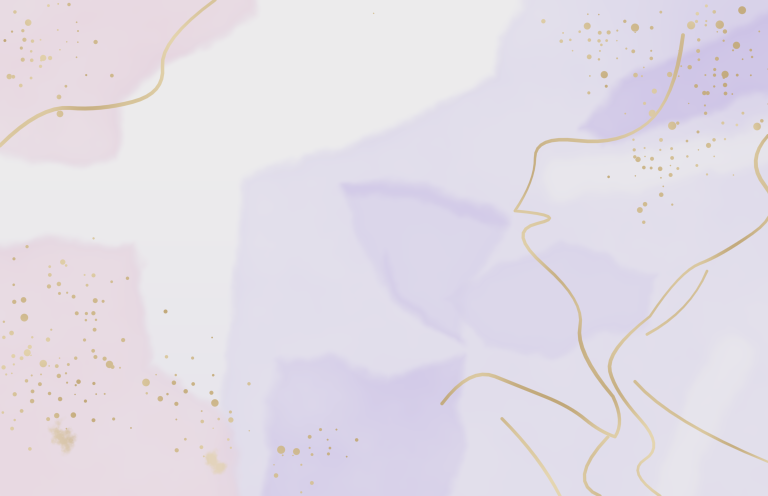
Give the GLSL for this background, as a Shadertoy shader.

```glsl
#define CANVAS vec2(7.68, 4.94)
#define PAPER vec3(0.925, 0.922, 0.927)
#define PINK vec3(0.908, 0.846, 0.882)
#define LAVENDER vec3(0.877, 0.862, 0.922)
#define LILAC vec3(0.853, 0.832, 0.918)
#define VIOLET vec3(0.805, 0.765, 0.905)
#define GOLD_DARK vec3(0.73, 0.62, 0.41)
#define GOLD_LIGHT vec3(0.91, 0.85, 0.69)
#define STRAND_WIDTH 0.019
vec3 col;        // painted colour
vec2 p, q;       // canvas position, y down, and its warped copy
float px, vein;  // edge softness, distance to nearest strand
float hash(vec2 v) {
  vec3 h = fract(v.xyx * 0.1031);
  h += dot(h, h.yzx + 33.33);
  return fract((h.x + h.y) * h.z);
}
float noise(vec2 v) {
  vec2 i = floor(v), f = smoothstep(0.0, 1.0, v - i), e = vec2(0, 1);
  return mix(mix(hash(i), hash(i + e.yx), f.x), mix(hash(i + e), hash(i + e.yy), f.x), f.y);
}
float fbm(vec2 v) {
  float sum = 0.0, amp = 0.53;
  for (int i = 0; i < 4; i++, amp *= 0.5) {
    sum += amp * noise(v);
    v = mat2(1.6, 1.2, -1.2, 1.6) * v + 7.0;
  }
  return sum;
}
float segment(vec2 v, vec2 a, vec2 b) {
  vec2 d = b - a;
  return length(v - a - d * clamp(dot(v - a, d) / dot(d, d), 0.0, 1.0));
}
// Each matrix column holds two points
vec2 point(mat4 m, int i) {
  vec4 c = m[i / 2];
  return i % 2 == 0 ? c.xy : c.zw;
}
// Distance to a quadratic curve
float arc(vec2 v, vec2 a, vec2 b, vec2 c) {
  float d = 100.0;
  vec2 last = a;
  for (int i = 1; i <= 8; i++) {
    float t = float(i) / 8.0;
    vec2 next = mix(mix(a, b, t), mix(b, c, t), t);
    d = min(d, segment(v, last, next));
    last = next;
  }
  return d;
}
void twig(vec2 a, vec2 b, vec2 c) { vein = min(vein, arc(p, a, b, c)); }
// Smooth chain of curves through six controls
void strand(mat3x4 controls) {
  mat4 m = mat4(controls);
  vec2 a = point(m, 0);
  for (int i = 1; i < 5; i++) {
    vec2 b = point(m, i), c = point(m, i + 1);
    if (i < 4) c = 0.5 * (b + c);
    twig(a, b, c);
    a = c;
  }
}
// Translucent ink with a darker dried rim
void wash(float d, vec3 ink, float strength) {
  float body = strength * smoothstep(0.07, -0.07, d);
  col = mix(col, ink, body) - body * exp(-abs(d) / 0.07) * vec3(0.02, 0.025, 0.01);
}
// Wash inside an eight-point outline
void bloom(mat4 m, vec3 ink, float strength) {
  float d = 100.0, side = 1.0;
  for (int i = 0; i < 8; i++) {
    vec2 a = point(m, i), b = point(m, (i + 1) % 8);
    d = min(d, segment(q, a, b));
    if ((a.y > q.y) != (b.y > q.y) && q.x < a.x + (b.x - a.x) * (q.y - a.y) / (b.y - a.y)) side = -side;
  }
  wash(side * d, ink, strength);
}
float cluster(vec2 v, float x, float y, float r) {
  v = (v - vec2(x, y)) / r;
  return exp(-dot(v, v));
}
// Scattered drops, thinned by cluster density
float drops(float cell) {
  vec2 id = floor(p / cell), c = (id + 0.3 + 0.4 * vec2(hash(id + 11.0), hash(id + 37.0))) * cell;
  float density = cluster(c, 0.3, 0.35, 0.55) + cluster(c, 0.45, 3.5, 0.7) + cluster(c, 2.0, 4.0, 0.4)
    + cluster(c, 3.1, 4.5, 0.3) + cluster(c, 7.1, 0.7, 0.6) + cluster(c, 5.9, 0.4, 0.35) + cluster(c, 6.7, 1.65, 0.35);
  float r = cell * mix(0.07, 0.25, hash(id + 71.0));
  return step(hash(id + 5.0), 0.45 * density) * smoothstep(px, -px, length(p - c) - r);
}
void mainImage(out vec4 fragColor, in vec2 fragCoord) {
  vec2 uv = fragCoord / iResolution.xy;
  p = vec2(uv.x, 1.0 - uv.y) * CANVAS;
  px = 0.7 * CANVAS.y / iResolution.y;
  vein = 100.0;
  q = p + 0.28 * (vec2(fbm(p * 2.0), fbm(p * 2.0 + 19.0)) - 0.5);
  float grain = 0.5 * fbm(p * 1.3 + 3.0);
  col = mix(PAPER, LAVENDER, 0.35 * smoothstep(1.2, 4.5, p.y));
  // Broad washes
  bloom(mat4(5.6,-1, 5.05,.4, 5,.8, 3.6,1.35, 2.5,1.8, 2,6, 9,6, 9,-1), LAVENDER, 0.55 + grain);
  bloom(mat4(-1,-1, 2.7,-1, 2.5,.15, 1.7,.6, 1.25,1, 1.15,1.55, .7,1.65, -1,1.5), PINK, 0.6 + grain);
  bloom(mat4(-1,2.35, .7,2.4, 1.25,2.45, 1.5,3, 1.5,3.6, 2.2,4.1, 2.7,6, -1,6), PINK, 0.55 + grain);
  // Upper right flow and pale band
  col = mix(col, VIOLET, 0.45 * cluster(p, 7.5, 0.3, 1.2));
  bloom(mat4(9,-.2, 7,.4, 6.2,.8, 5.85,1.3, 6.1,1.45, 6.9,1.2, 7.4,1, 9,.8), VIOLET, 0.5 + grain);
  wash(arc(q, vec2(5.6, 1.75), vec2(6.7, 1.8), vec2(8, 1.3)) - 0.2, PAPER, 0.6);
  // Fan, side lobe, lower bloom and pale streak
  bloom(mat4(3.45,1.85, 4.2,1.9, 4.75,2, 5.05,2.2, 4.75,2.75, 4.6,3.4, 4.1,3.1, 3.6,2.4), LILAC, 0.75);
  bloom(mat4(4.5,2.95, 5,2.6, 5.6,2.4, 6.2,2.7, 6.6,2.75, 6.5,3.2, 5.6,3.5, 4.9,3.4), LILAC, 0.7);
  bloom(mat4(2.65,4, 2.8,3.6, 3.3,3.55, 3.9,3.8, 4.65,3.55, 4.6,4.4, 4.3,6, 2.7,6), VIOLET, 0.25 + grain);
  wash(arc(q, vec2(7.3, 3.5), vec2(7, 4.2), vec2(6.6, 5.2)) - 0.22, PAPER, 0.5);
  wash(arc(q, vec2(3.5, 1.9), vec2(4.4, 1.8), vec2(5, 2.15)) - 0.07, VIOLET, 0.5);
  wash(arc(q, vec2(3.9, 2.6), vec2(4.1, 3.2), vec2(4.65, 3.4)) - 0.02, VIOLET, 0.4);
  // Gold strands
  strand(mat3x4(0,1.45, .4,1.05, 1,1.1, 1.65,.93, 1.6,.4, 2.15,0));
  strand(mat3x4(6.83,.35, 6.75,1, 6.2,1.45, 5.35,1.35, 5.35,1.8, 5.15,2.1));
  strand(mat3x4(5.15,2.1, 5.7,2.15, 5.05,2.3, 5.85,3, 5.75,3.5, 6.13,3.95));
  strand(mat3x4(7.68,1.35, 7.45,1.6, 7.85,2.1, 7.2,2.55, 6.8,2.7, 6.5,3.15));
  strand(mat3x4(6.5,3.15, 6.05,3.5, 6.15,3.9, 6.65,4.45, 6.25,4.7, 6.6,4.94));
  strand(mat3x4(4.42,4.02, 4.7,3.65, 5.2,3.85, 5.7,4.05, 6,4.3, 6.15,4.35));
  twig(vec2(6.13, 3.95), vec2(6.25, 4.2), vec2(6.15, 4.35));
  twig(vec2(6.08, 4.35), vec2(5.65, 4.8), vec2(6, 4.94));
  twig(vec2(5.02, 4.17), vec2(5.4, 4.55), vec2(5.6, 4.94));
  twig(vec2(6.35, 3.8), vec2(6.7, 4.2), vec2(7.68, 4.6));
  twig(vec2(6.47, 3.33), vec2(6.9, 3.1), vec2(7.07, 2.7));
  float gold = smoothstep(px, -px, vein - STRAND_WIDTH * (0.5 + 0.6 * noise(p * 1.7)));
  // Drops and leaf smears
  gold = max(gold, max(drops(0.17), drops(0.09)));
  float leaf = cluster(p, 0.62, 4.35, 0.2) + cluster(p, 2.15, 4.6, 0.15);
  gold = max(gold, 0.7 * smoothstep(0.3, 0.7, leaf * fbm(p * 9.0) * 1.3));
  fragColor = vec4(mix(col, mix(GOLD_DARK, GOLD_LIGHT, noise(p * 2.3 + 4.0)), 0.9 * gold), 1.0);
}
```
